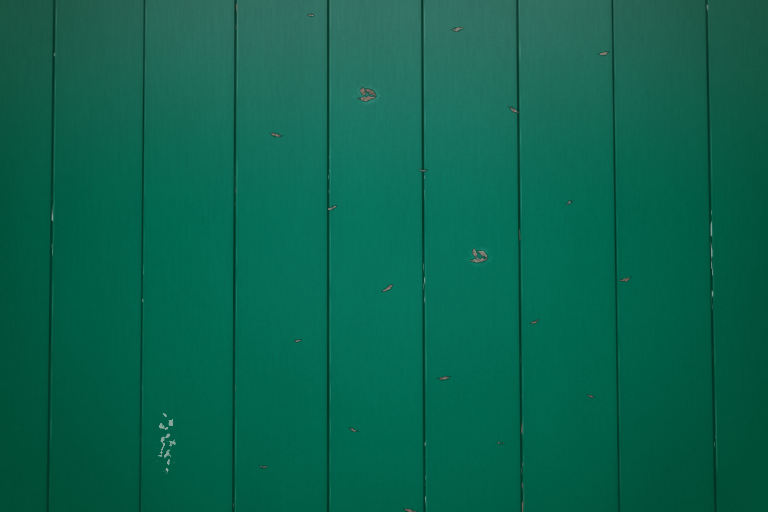
Write a Shadertoy shader that draws this texture.

```glsl
// Green painted boards: eight slightly fanned vertical grooves with worn edges.
// Soft light and a sheen at the top shade the paint; noise gives the grain,
// and hashed loops scatter curled chips that expose the wood below.

const float PI = 3.14159265;
const int   GROOVES = 8;
const float FIRST_GROOVE = 0.0664;   // fractions of the canvas width
const float GROOVE_PITCH = 0.122;
const float GROOVE_BOW = 0.0055;     // uneven board widths
const float FAN = 0.024;             // boards spread towards the bottom
const float GROOVE_HALF = 0.0019;    // fractions of the canvas height
const int   CHIPS = 20;
const float GRAIN = 0.048;           // relative to the paint
const vec2  SCUFF_CENTRE = vec2(0.324, 0.140);
const vec2  SCUFF_RADIUS = vec2(0.018, 0.075);

const vec3 PAINT_BRIGHT = vec3(0.030, 0.440, 0.355);
const vec3 PAINT        = vec3(0.004, 0.395, 0.302);
const vec3 PAINT_DARK   = vec3(0.004, 0.305, 0.212);
const vec3 SHEEN        = vec3(0.205, 0.050, 0.090);
const vec3 GROOVE_DARK  = vec3(0.005, 0.180, 0.125);
const vec3 PRIMER       = vec3(0.620, 0.700, 0.660);
const vec3 WOOD         = vec3(0.520, 0.410, 0.370);
const vec3 CHIP_SHADOW  = vec3(0.020, 0.180, 0.140);

// Wear of each groove, left to right
const float WEAR[8] = float[8](0.75, 0.05, 0.35, 0.35, 0.55, 0.70, 0.10, 1.0);

float hash(vec2 p) {
    return fract(sin(dot(p, vec2(127.1, 311.7))) * 43758.5453);
}

float noise(vec2 p) {
    vec2 i = floor(p), f = fract(p);
    f = f * f * (3.0 - 2.0 * f);
    return mix(mix(hash(i), hash(i + vec2(1, 0)), f.x),
               mix(hash(i + vec2(0, 1)), hash(i + vec2(1, 1)), f.x), f.y);
}

mat2 rotation(float a) {
    float c = cos(a), s = sin(a);
    return mat2(c, s, -s, c);
}

// Curved sliver with pointed ends
float sliver(vec2 q, float halfLength, float halfWidth, float bend) {
    float t = q.x / halfLength;
    return abs(q.y - bend * halfLength * t * t) - halfWidth * (1.0 - t * t);
}

vec3 paintColour(vec2 uv) {
    float r = length((uv - vec2(0.5, 0.57)) * vec2(1.5, 1.05));
    vec3 col = mix(PAINT_BRIGHT, PAINT, smoothstep(0.12, 0.50, r));
    col = mix(col, PAINT_DARK, smoothstep(0.42, 0.92, r));
    float side = smoothstep(0.15, 0.55, abs(uv.x - 0.5));
    return col + SHEEN * smoothstep(0.54, 1.06, uv.y) * (1.0 - 0.5 * side);
}

vec3 addChips(vec3 col, vec2 p, float aa) {
    for (int i = 0; i < CHIPS; i++) {
        float id = float(i);
        vec2 centre = vec2(0.5 + 0.75 * fract(id * 0.618 + 0.4),
                           (id + hash(vec2(id, 3.0))) / float(CHIPS));
        vec2 local = p - centre;
        if (length(local) > 0.06) continue;

        // Large chips are broken rings of three slivers
        bool large = i % 6 == 4 && i > 4;
        float halfLength = large ? 0.017 : mix(0.006, 0.012, hash(vec2(id, 5.0)));
        float turn = (hash(vec2(id, 7.0)) - 0.5) * 1.2;
        float ragged = (noise(p * 260.0) - 0.5) * 0.003;
        float d = 1.0;
        for (int j = 0; j < (large ? 3 : 1); j++) {
            float fj = float(j), a = turn + fj * 2.0;
            vec2 offset = large ? 0.009 * vec2(sin(a), -cos(a)) : vec2(0.0);
            vec2 q = rotation(-a - 0.5 * fj) * (local - offset);
            d = min(d, sliver(q, halfLength * (1.0 - 0.22 * fj),
                              halfLength * 0.25, 0.12) + ragged);
        }
        // Lifted rim, shadow, then bare wood
        float rim = large ? smoothstep(0.012, 0.0, d) * noise(p * 90.0) : 0.0;
        col += 0.07 * rim;
        col = mix(col, CHIP_SHADOW, 0.65 * smoothstep(aa, -aa, d - 0.0012));
        vec3 bare = mix(WOOD, PRIMER, 0.5 * hash(vec2(id, 9.0)));
        bare *= 0.7 + 0.5 * noise(p * 300.0);
        col = mix(col, bare, 0.9 * smoothstep(aa, -aa, d + 0.0003));
    }
    return col;
}

void mainImage(out vec4 fragColor, in vec2 fragCoord) {
    vec2 uv = fragCoord / iResolution.xy;
    vec2 p = fragCoord / iResolution.y;
    float aspect = iResolution.x / iResolution.y;
    float aa = 0.8 / iResolution.y;

    // Nearest groove and signed distance to it
    float u = 0.43 + (uv.x - 0.43) * (1.0 + FAN * (uv.y - 0.5));
    float k = clamp(round((u - FIRST_GROOVE) / GROOVE_PITCH), 0.0, float(GROOVES - 1));
    float grooveX = FIRST_GROOVE + GROOVE_PITCH * k - GROOVE_BOW * sin(PI * k / 5.0);
    float dx = (u - grooveX) * aspect;
    float board = k + step(0.0, dx);
    float wear = WEAR[int(k)];

    // Paint with board tint, brushed grain and mottling
    vec3 col = paintColour(uv);
    col *= 1.0 + 0.03 * (hash(vec2(board, 2.0)) - 0.5);
    float grain = noise(vec2(p.x * 330.0, p.y * 40.0 + board * 31.0)) - 0.5;
    float mottle = noise(p * vec2(310.0, 250.0)) - 0.5;
    float clouds = noise(p * vec2(14.0, 5.0) + board * 9.0) - 0.5;
    col *= 1.0 + GRAIN * (grain * (0.3 + 0.6 * uv.y) + 0.7 * mottle + 0.6 * clouds);

    // Groove: soft shade, dark line, broken light on its right edge
    float depth = smoothstep(0.0, 0.3, wear);
    float halfWidth = GROOVE_HALF * mix(0.7, 1.1, depth);
    col *= 1.0 - 0.13 * exp(-abs(dx) / 0.004);
    float glint = smoothstep(0.0025, 0.0, abs(dx - halfWidth - 0.0025));
    col += 0.09 * glint * mix(0.5, 1.0, depth) * noise(vec2(k * 7.0, p.y * 30.0));
    float line = smoothstep(aa, -aa, abs(dx) - halfWidth);
    float lineStrength = 0.68 + 0.25 * noise(vec2(k * 13.0, p.y * 14.0));
    col = mix(col, GROOVE_DARK, lineStrength * line);

    // Flaked paint along the groove edge: long runs broken by fine gaps
    float flake = 0.6 * noise(vec2(k * 17.0, p.y * 9.0))
                + 0.4 * noise(vec2(dx * 300.0 + k * 29.0, p.y * 75.0));
    float limit = mix(0.88, 0.60, wear);
    float edge = smoothstep(aa, -aa, abs(dx - 0.0018) - 0.0014);
    vec3 flakeColour = mix(PRIMER, WOOD, step(0.6, hash(vec2(k, 11.0))));
    col = mix(col, flakeColour, 0.85 * edge * smoothstep(limit, limit + 0.14, flake));

    // Scuffed patch of slanted flakes
    vec2 s = p - SCUFF_CENTRE;
    float reach = length(s / SCUFF_RADIUS);
    float scuff = 0.6 * noise(rotation(0.4) * s * vec2(190.0, 90.0) + 40.0)
                + 0.4 * noise(rotation(-0.7) * s * 230.0 + 70.0);
    scuff -= 0.48 + 0.30 * reach * reach;
    col = mix(col, PRIMER, 0.85 * smoothstep(0.0, 0.12, scuff));

    col = addChips(col, p, aa);
    fragColor = vec4(clamp(col, 0.0, 1.0), 1.0);
}
```
